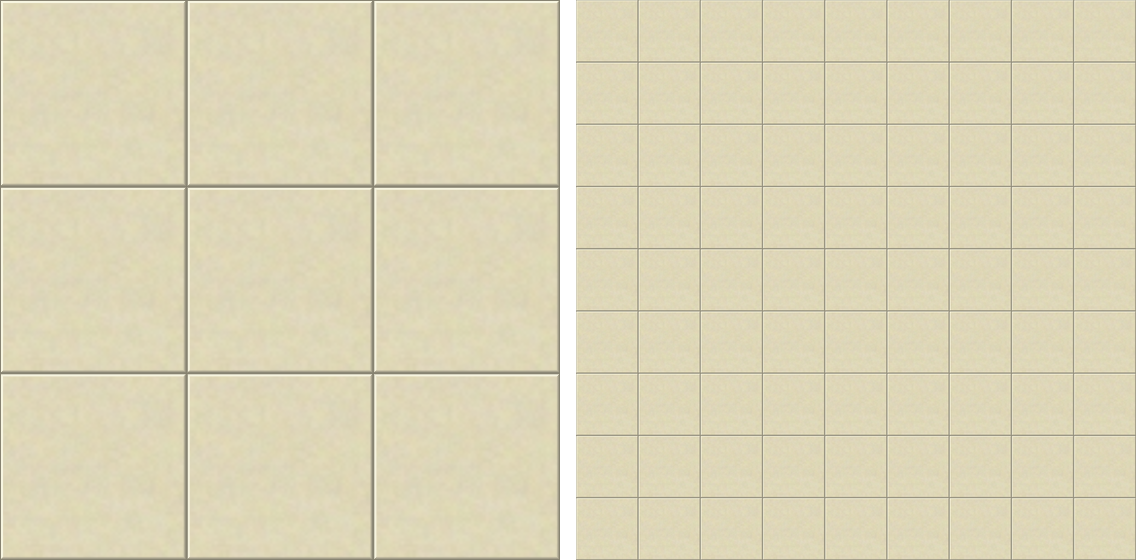
Left, the tile; right, the same tile 3 across and 3 down.
Write a WebGL 2 fragment shader that draws this pattern.

```glsl
#version 300 es
precision highp float;
// Square cream ceramic tiles in a 3 by 3 grid, parted by thin dark joints.
// Each tile has a mitred bevel, lit from the upper left, and a glaze mottled
// with wrapping value noise that is the same on every tile.

uniform vec2 u_resolution;
out vec4 fragColor;

const float TILES = 3.0;
const float JOINT_WIDTH = 0.0055;   // widths are fractions of one tile
const float LIGHT_WIDTH = 0.0165;
const float SHADE_WIDTH = 0.021;

const vec3 GLAZE     = vec3(0.872, 0.842, 0.720);
const vec3 HIGHLIGHT = vec3(0.970, 0.960, 0.880);
const vec3 SHADE     = vec3(0.620, 0.600, 0.525);
const vec3 JOINT     = vec3(0.530, 0.512, 0.445);

float hash(vec2 p, float seed) {
    return fract(sin(dot(p, vec2(127.1, 311.7)) + seed * 74.7) * 43758.5453);
}

// Value noise in -1..1 that wraps after "period" cells.
float wrapNoise(vec2 p, float period, float seed) {
    vec2 cell = floor(p);
    vec2 f = fract(p);
    f = f * f * (3.0 - 2.0 * f);
    vec2 lo = mod(cell, period);
    vec2 hi = mod(cell + 1.0, period);
    float bottom = mix(hash(lo, seed), hash(vec2(hi.x, lo.y), seed), f.x);
    float top = mix(hash(vec2(lo.x, hi.y), seed), hash(hi, seed), f.x);
    return mix(bottom, top, f.y) * 2.0 - 1.0;
}

// Sum of octaves, starting at "period" cells per tile.
float mottle(vec2 p, float period, float seed) {
    float sum = 0.0;
    float weight = 0.5;
    for (int i = 0; i < 2; i++) {
        sum += weight * wrapNoise(p * period, period, seed + float(i));
        period *= 2.0;
        weight *= 0.8;
    }
    return sum;
}

// Cream glaze with faint changes of brightness and of pink to green tint.
vec3 glazeColor(vec2 p) {
    float cloud = mottle(p, 5.0, 13.0);
    float tone = mottle(p, 32.0, 1.0);
    float tint = mottle(p, 18.0, 5.0);
    float warmth = mottle(p, 14.0, 9.0);
    return GLAZE + 0.012 * cloud + 0.021 * tone
         + 0.020 * tint * vec3(0.6, -0.5, 0.2)
         + 0.026 * warmth * vec3(0.2, 0.2, -1.0);
}

// 1 inside a band that reaches "width" in from the edge, 0 beyond it.
float edgeBand(float dist, float width, float soft) {
    return 1.0 - smoothstep(width - soft, width + soft, dist);
}

void main() {
    vec2 uv = gl_FragCoord.xy / u_resolution;
    vec2 p = fract(uv * TILES);
    float pixel = TILES / min(u_resolution.x, u_resolution.y);

    // Distances to the lit (left, top) and the shaded (right, bottom) edges.
    float litDist = min(p.x, 1.0 - p.y);
    float shadeDist = min(1.0 - p.x, p.y);
    float edgeDist = min(litDist, shadeDist);

    // The nearer edge owns the bevel, which mitres the corners.
    float litSide = smoothstep(-0.5 * pixel, 0.5 * pixel, shadeDist - litDist);

    // Bevel: a crisp highlight on one side, a deepening shade on the other.
    vec3 color = glazeColor(p);
    float light = edgeBand(litDist, LIGHT_WIDTH, 0.6 * pixel);
    float shade = 1.0 - smoothstep(JOINT_WIDTH, SHADE_WIDTH, shadeDist);
    color = mix(color, HIGHLIGHT, light * litSide);
    color = mix(color, SHADE, shade * (1.0 - litSide));

    // Dark joint round the tile.
    color = mix(color, JOINT, edgeBand(edgeDist, JOINT_WIDTH, 0.5 * pixel));

    fragColor = vec4(color, 1.0);
}
```
